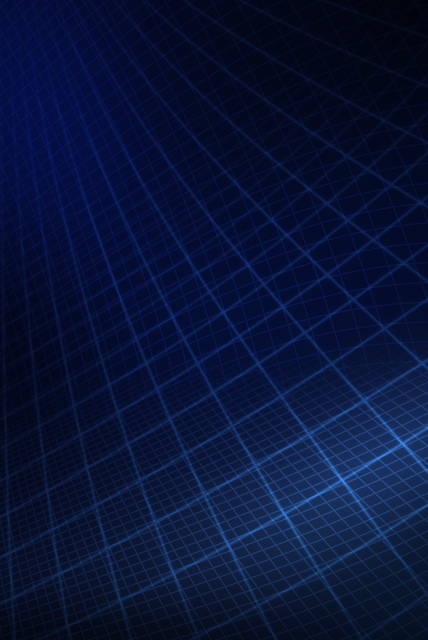
Write a Shadertoy shader that draws this background.

```glsl
// Contours per canvas width
float contourDensity(float coord) {
    return max(length(vec2(dFdx(coord), dFdy(coord))) * iResolution.x, 0.001);
}

float contourDistance(float coord) {
    return abs(fract(coord + 0.5) - 0.5) / contourDensity(coord);
}

float hairline(float coord) {
    float pixel = 1.0 / iResolution.x;
    return 1.0 - smoothstep(0.0, 0.0007 + pixel, contourDistance(coord));
}

// Bright core with a halo, fading where the grid is crowded
float beam(float coord) {
    float d = contourDistance(coord);
    float room = smoothstep(0.0, 0.09, 1.0 / contourDensity(coord));
    return room * (exp(-d * d / 0.000011) + 0.14 * exp(-d / 0.009));
}

// Soft elliptical light, tilted by an angle
float glow(vec2 p, vec2 center, vec2 radius, float angle) {
    float c = cos(angle), s = sin(angle);
    vec2 q = mat2(c, -s, s, c) * (p - center) / radius;
    return exp(-dot(q, q));
}

// Perspective coordinates of the large curved grid
vec2 curvedGrid(vec2 p) {
    float across = p.x - 0.035 * exp(-2.0 * p.y);
    float spacingX = 0.1227 - 0.107 * p.y + 0.023 * p.y * p.y;
    float bendX = 0.049 + 0.0265 * p.y - 0.0135 * p.y * p.y;
    float rise = p.y + 0.04 - 0.44 * p.x - 0.098 * p.x * p.x;
    float spacingY = 0.1325 + 0.075 * p.x - 0.038 * p.x * p.x;
    float bendY = 0.54 + 0.32 * p.x - 0.49 * p.x * p.x;
    return vec2(across / (spacingX + bendX * across),
                rise / (spacingY * max(1.0 - bendY * rise, 0.1)));
}

void mainImage(out vec4 fragColor, in vec2 fragCoord) {
    vec2 p = fragCoord / iResolution.x;
    p.y *= 1.5 * iResolution.x / iResolution.y;

    // Light fields
    float lowerLight = glow(p, vec2(0.92, 0.43), vec2(0.42, 0.16), 0.48);
    float floorLight = glow(p, vec2(0.58, 0.25), vec2(0.68, 0.27), 0.4);
    float upperLight = glow(p, vec2(0.08, 1.23), vec2(0.27, 0.42), 0.25);
    float middleLight = glow(p, vec2(0.62, 0.78), vec2(0.55, 0.34), 0.45);

    // Background
    vec3 color = vec3(0.011, 0.03, 0.11);
    color += vec3(0.006, 0.025, 0.16) * upperLight;
    color += vec3(0.003, 0.018, 0.08) * middleLight;
    color += vec3(0.035, 0.055, 0.08) * floorLight;
    color += vec3(0.06, 0.115, 0.19) * lowerLight;
    color += vec3(0.01, 0.035, 0.03) * glow(p, vec2(1.0, 0.08), vec2(0.35, 0.2), 0.0);

    vec2 grid = curvedGrid(p);

    // Fine floor mesh, ending at a sloping fold
    float fold = 0.56 + 0.17 * p.x + 0.03 * sin(5.0 * p.x);
    float floorMask = 1.0 - smoothstep(fold - 0.16, fold + 0.05, p.y);
    float floorMesh = max(hairline(5.0 * grid.x + 0.7 * grid.y),
                          hairline(6.0 * grid.y + 0.9 * grid.x));
    vec3 floorColor = vec3(0.03, 0.05, 0.09)
                    + vec3(0.04, 0.08, 0.12) * floorLight
                    + vec3(0.04, 0.08, 0.12) * lowerLight;
    color += floorColor * floorMesh * floorMask * 0.65;

    // Thin mesh draped over the upper sheet
    float lean = p.x + 0.2 * p.y * p.y;
    float columns = 42.0 * lean / (0.9 + 0.6 * lean);
    float rows = 29.0 * p.y / (1.0 + 0.35 * p.x) - 14.0 * p.x + 9.0 * p.x * p.x;
    float sheetMesh = max(hairline(columns), hairline(rows));
    float sheetMask = smoothstep(fold - 0.18, fold + 0.06, p.y);
    vec3 sheetColor = vec3(0.016, 0.038, 0.1) + vec3(0.01, 0.03, 0.08) * middleLight;
    color += sheetColor * sheetMesh * sheetMask * 0.65;

    // Large glowing grid
    float beams = beam(grid.x) + beam(grid.y);
    vec3 beamColor = vec3(0.03, 0.06, 0.11)
                   + vec3(0.0, 0.01, 0.09) * upperLight
                   + vec3(0.025, 0.075, 0.13) * middleLight
                   + vec3(0.02, 0.08, 0.14) * floorLight
                   + vec3(0.06, 0.17, 0.24) * lowerLight;
    color += beamColor * min(beams, 1.2) * 0.7;

    // Corner and left-edge shading
    color *= 1.0 - 0.35 * glow(p, vec2(0.0, 0.64), vec2(0.24, 0.32), 0.0);
    color *= 1.0 - 0.5 * glow(p, vec2(1.0, 1.5), vec2(0.4, 0.3), 0.0);
    color *= 1.0 - 0.5 * glow(p, vec2(0.15, 0.0), vec2(0.65, 0.1), 0.0);
    fragColor = vec4(color, 1.0);
}
```
